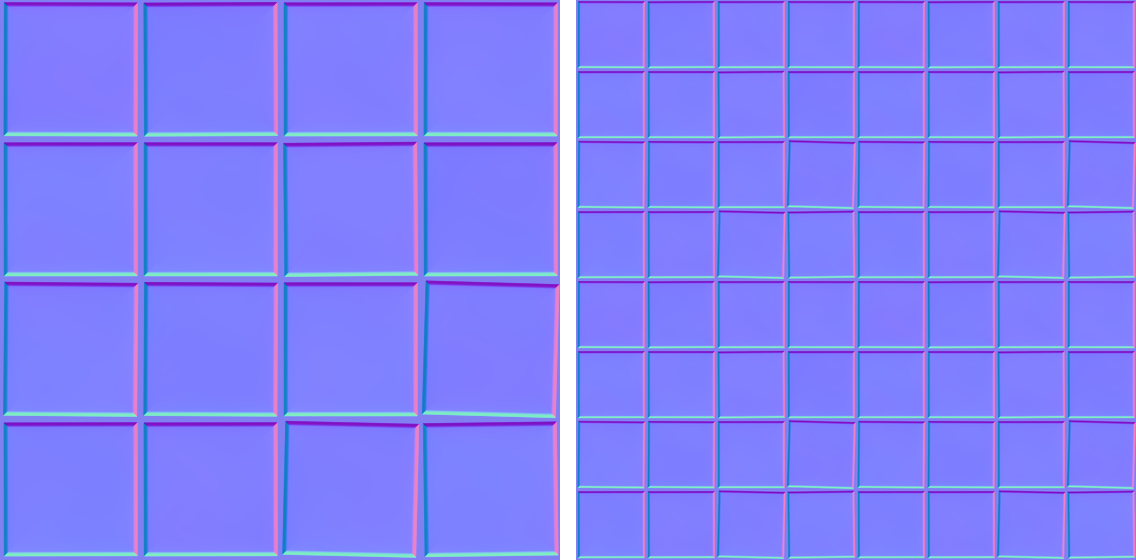
Left, the tile; right, the same tile 2 across and 2 down.
This texture map is drawn by a three.js fragment shader. Its source:

```glsl
// Tangent-space normal map of a 4 by 4 grid of square tiles with bevelled rims.
// Each tile is a slightly rotated box; its edge distance gives the rim slope,
// and hashed tilts plus layered sines vary the almost flat faces.
varying vec2 vUv;

const float TILES = 4.0;
const float TAU = 6.2831853;

// Two values from -1 to 1 for each tile
vec2 hashTile(vec2 id) {
  vec2 k = vec2(dot(id, vec2(127.1, 311.7)), dot(id, vec2(269.5, 183.3)));
  return fract(sin(k + 4.7) * 4375.85) * 2.0 - 1.0;
}

// Steep outer rim with a faint soft shoulder, by distance inside the edge
float rimSlope(float inside) {
  float rise = smoothstep(0.0, 0.013, inside);
  float crest = 1.0 - smoothstep(0.014, 0.042, inside);
  return rise * (1.65 * crest + 0.13 * exp(-inside * 22.0));
}

// Gentle undulation that wraps over the canvas
vec2 faceWaves(vec2 uv) {
  vec2 a = TAU * uv;
  return 0.012 * vec2(sin(3.0 * a.x + 2.0 * a.y + sin(5.0 * a.y)),
                      sin(2.0 * a.x - 3.0 * a.y + sin(4.0 * a.x)));
}

void main() {
  // Tile cell, with the joints a little off the canvas border
  vec2 grid = vUv * TILES - 0.005;
  vec2 id = mod(floor(grid), TILES);
  vec2 p = fract(grid) - 0.5;

  // Uneven laying: most tiles sit straight, a few turn visibly
  float turn = hashTile(id).x;
  float angle = 0.03 * turn * abs(turn);
  float c = cos(angle), s = sin(angle);
  vec2 local = vec2(c * p.x + s * p.y, c * p.y - s * p.x);

  // Distance to the slightly rounded outline, positive inside
  vec2 q = abs(local) - 0.483 + 0.012;
  float inside = 0.012 - length(max(q, 0.0)) - min(max(q.x, q.y), 0.0);

  // Facing of the nearest side, blended across the mitred corners
  float side = smoothstep(-0.008, 0.008, q.x - q.y);
  vec2 facing = normalize(vec2(side, 1.0 - side)) * sign(local);
  facing = vec2(c * facing.x - s * facing.y, s * facing.x + c * facing.y);

  // Rim, face tilt and waves; the green channel points down
  float face = smoothstep(0.0, 0.013, inside);
  vec2 tilt = 0.022 * hashTile(id + 17.0) + faceWaves(vUv) + vec2(0.0, -0.012);
  vec2 slope = facing * vec2(1.0, -1.0) * rimSlope(inside) + tilt * face;
  vec3 normal = normalize(vec3(slope, 1.0));

  // Encode, with the joints slightly duller
  vec3 color = normal * 0.5 + 0.5;
  color.b -= 0.05 * (1.0 - face);
  gl_FragColor = vec4(color, 1.0);
}
```
